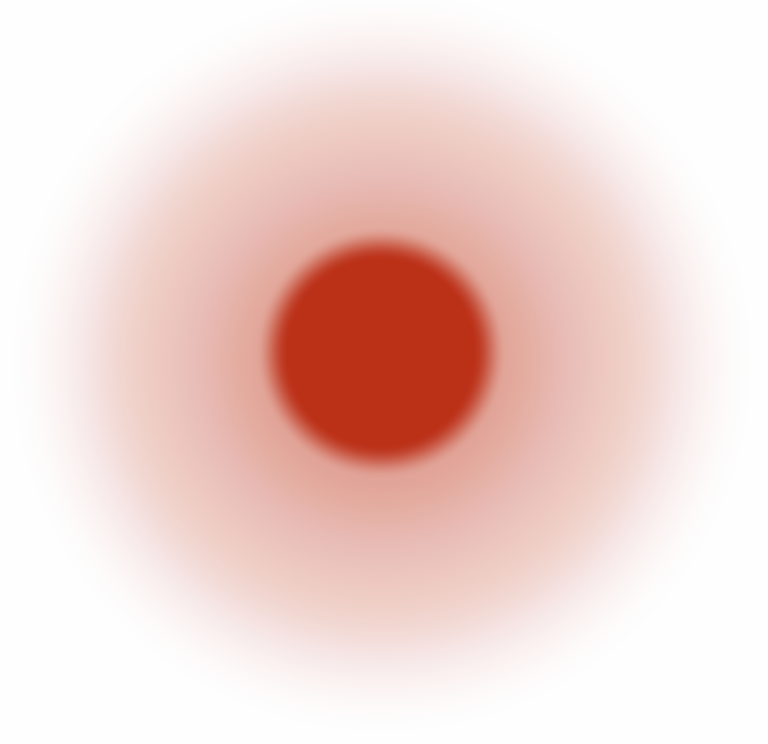
Write a Shadertoy shader that draws this background.

```glsl
// A soft-edged red disc inside a wide, fading rose halo on white.

// Halo opacity: a nearly linear falloff that eases out at the rim.
float haloStrength(float radius) {
    float fade = max(1.0 - radius / 0.504, 0.0);
    return 0.64 * fade * smoothstep(-0.1, 0.3, fade);
}

void mainImage(out vec4 fragColor, in vec2 fragCoord) {
    // Centred coordinates, in canvas heights
    vec2 p = (fragCoord - 0.5 * iResolution.xy) / iResolution.y;
    vec3 red = vec3(0.735, 0.192, 0.094);

    // Halo, centred slightly below the disc
    float haloRadius = length(p - vec2(-0.003, 0.013));
    float halo = haloStrength(haloRadius);
    vec3 color = mix(vec3(0.996), red, halo);

    // Faint rings that drift between pink and beige
    float ring = cos(6.28318 * (haloRadius - 0.255) / 0.148);
    color += vec3(0.0, 0.002, 0.012) * ring * smoothstep(0.0, 0.12, halo);

    // Blurred disc
    float discRadius = length(p - vec2(-0.004, 0.026));
    float disc = 1.0 - smoothstep(0.124, 0.169, discRadius);
    color = mix(color, red, disc);

    fragColor = vec4(color, 1.0);
}
```
